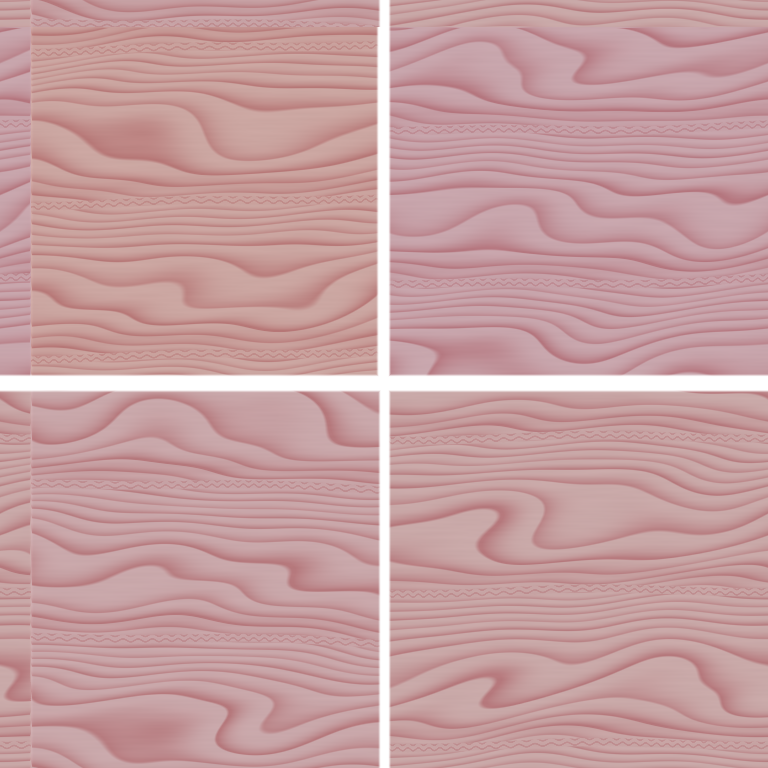
Give the GLSL for this texture, as a WebGL 2 fragment shader.

```glsl
#version 300 es
precision highp float;
// Pink wood panels, two by two, with flowing horizontal grain and white gaps.

#define GRAIN_PERIOD 0.2      // height of one cycle from fine to broad rings
#define RINGS 11.0            // rings in one cycle
#define RING_SWING 8.0        // change of ring density within a cycle
#define RING_WARP 0.75        // wandering of the rings, in rings
#define BRAID_HALF 0.0065     // half height of the braided band
#define FIBRE 0.016           // strength of the fine fibres
#define EDGE_BLUR 0.0022      // softness of the gap edges
#define SEAM vec2(0.041, 0.965) // where the wrapped panels begin
#define DARK_GRAIN vec3(0.715, 0.475, 0.49)

uniform vec2 u_resolution;
out vec4 fragColor;

const float TAU = 6.2831853;

vec2 hash2(vec2 p) {
  vec3 q = fract(p.xyx * vec3(0.1031, 0.103, 0.0973));
  q += dot(q, q.yzx + 33.33);
  return fract((q.xx + q.yz) * q.zy);
}

// Distance to the nearest scattered point.
float cellular(vec2 p) {
  vec2 cell = floor(p);
  float nearest = 2.0;
  for (int j = -1; j <= 1; j++)
    for (int i = -1; i <= 1; i++) {
      vec2 c = cell + vec2(i, j);
      nearest = min(nearest, length(c + hash2(c) - p));
    }
  return nearest;
}

// Layered sines that bend the rings.
float waves(vec2 p) {
  float sum = 0.0;
  for (float i = 1.0; i < 5.0; i++)
    sum += sin(1.7 * i * p.x + 0.9 * i * p.y + 1.3 * sin(i * p.y + i * i)) / i;
  return sum;
}

// Amount of dark grain; start is the height of one braided band.
float grain(vec2 p, float start, float seed) {
  float drift = 0.005 * sin(5.0 * p.x + seed) + 0.002 * sin(17.0 * p.x + seed * 2.0);
  float t = (start - p.y + drift) / GRAIN_PERIOD;

  // Growth rings: slow darkening, then a sharp edge.
  float ring = RINGS * t + RING_SWING / TAU * sin(TAU * t - 0.5);
  ring += RING_WARP * waves(vec2(5.0 * p.x + seed * 3.0, 2.0 * t + seed));
  float f = fract(ring);
  float edge = clamp(1.5 * fwidth(ring), 0.1, 0.5);
  float ink = pow(f, 2.6) * (1.0 - smoothstep(1.0 - edge, 1.0, f));
  ink *= 1.15 + 0.25 * sin(4.0 * p.x + 2.3 * floor(ring) + seed);

  // Soft dark band that closes each cycle.
  float d = (t - round(t)) * GRAIN_PERIOD;
  ink += 0.22 * exp(-pow((d + 0.022) / 0.012, 2.0));

  // Thin braid of tiny loops.
  float weave = sin(900.0 * d + 1.7 * sin(380.0 * p.x + 5.0 * sin(17.0 * p.x + seed)));
  float band = 1.0 - smoothstep(0.6 * BRAID_HALF, BRAID_HALF, abs(d));
  return mix(ink, 0.12 + 0.45 * smoothstep(0.1, 0.9, weave), band);
}

// Coverage of a soft stripe between two limits.
float stripe(float x, float low, float high) {
  return smoothstep(low - EDGE_BLUR, low + EDGE_BLUR, x)
       * (1.0 - smoothstep(high - EDGE_BLUR, high + EDGE_BLUR, x));
}

void main() {
  vec2 uv = gl_FragCoord.xy / u_resolution;

  // Choose the panel; strips beyond a seam belong to its wrapped neighbour.
  vec2 wrapped = vec2(uv.x < SEAM.x, uv.y > SEAM.y);
  vec2 p = uv + wrapped * vec2(1.0, -1.0);
  vec2 panel = step(0.5, p);
  float seed = 1.0 + 2.7 * panel.x + 4.1 * panel.y;
  float start = mix(mix(0.365, 0.427, panel.x), mix(0.937, 0.835, panel.x), panel.y);

  // Panel tint: salmon at upper left, mauve at upper right.
  vec3 lower = mix(vec3(0.79, 0.66, 0.67), vec3(0.79, 0.665, 0.662), panel.x);
  vec3 upper = mix(vec3(0.798, 0.655, 0.635), vec3(0.785, 0.652, 0.678), panel.x);
  vec3 tint = mix(lower, upper, panel.y);
  vec3 dark = DARK_GRAIN + 0.6 * (tint - lower);

  // Grain and short fine fibres.
  vec3 color = mix(tint, dark, clamp(grain(p, start, seed), 0.0, 1.0));
  color += FIBRE * (cellular(p * vec2(13.0, 210.0) + seed * 7.0) - 0.5);

  // Faint pale line along the upright seam.
  color += 0.025 * exp(-pow((uv.x - SEAM.x) / 0.0018, 2.0));

  // White gaps with soft, slightly uneven edges.
  float leftEdge = mix(0.494, 0.4915, panel.y);
  float gap = max(stripe(uv.x, leftEdge, 0.5075), stripe(uv.y, 0.4905, 0.5115));
  fragColor = vec4(mix(color, vec3(1.0), gap), 1.0);
}
```
